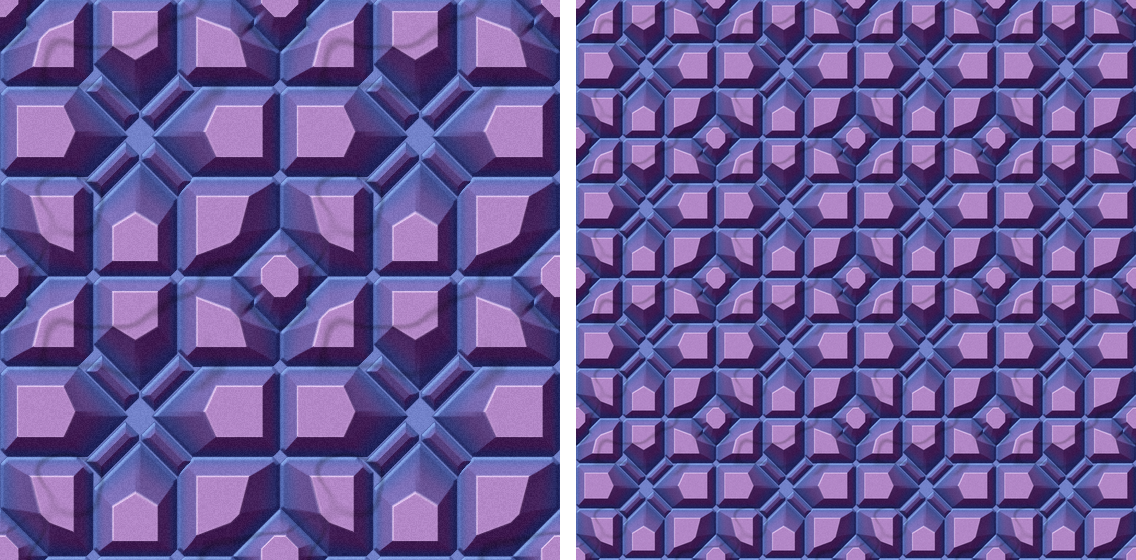
Left: one tile. Right: repeated 2 by 2.
Write a WebGL 1 fragment shader that draws this pattern.

```glsl
precision highp float;
uniform vec2 u_resolution;

const float REPEATS = 2.0;
const vec2 STAR_CENTRE = vec2(0.5, 0.513);
const vec2 SEAM_SHIFT = vec2(-0.017, 0.017);
const vec2 SEAM = vec2(0.150, 0.161);      // half widths of the cross arms
const float HEX_APEX = 0.043;
const float PENT_APEX = 0.091;
const float INSET = 0.072;                 // bevel width beside straight seams
const float PLUG = 0.026;                  // corner cut at seam junctions
const float RIM_WIDTH = 0.013;
const float RIM_HEIGHT = 0.010;
const float BEVEL_HEIGHT = 0.060;
const float LIP_HEIGHT = 0.004;
const float NORMAL_STEP = 0.004;
const float GRAIN_CELLS = 512.0;
const float GRAIN = 0.055;
const float VEIN = 0.20;
const vec2 LIGHT = vec2(-0.5, 0.87);
const vec3 PLATEAU = vec3(0.70, 0.53, 0.78);
const vec3 LIP = vec3(0.91, 0.81, 0.96);
const vec3 BEVEL_LIT = vec3(0.51, 0.46, 0.75);
const vec3 BEVEL_DARK = vec3(0.23, 0.09, 0.30);
const vec3 FOOT_LIT = vec3(0.35, 0.44, 0.73);
const vec3 FOOT_DARK = vec3(0.11, 0.13, 0.35);
const vec3 GROUND = vec3(0.45, 0.51, 0.79);
const vec3 GLINT = vec3(0.58, 0.71, 0.95);

float hash(vec2 p) {
  vec3 q = fract(p.xyx * 0.1031);
  q += dot(q, q.yzx + 33.33);
  return fract((q.x + q.y) * q.z);
}

// Value noise that wraps after a whole number of cells
float noise(vec2 p, float period) {
  vec2 i = floor(p), f = fract(p);
  f = f * f * (3.0 - 2.0 * f);
  vec2 lo = mod(i, period), hi = mod(i + 1.0, period);
  return mix(mix(hash(lo), hash(vec2(hi.x, lo.y)), f.x),
             mix(hash(vec2(lo.x, hi.y)), hash(hi), f.x), f.y);
}

// Rises from 0 on the outer edge to 1 on the plateau edge
float facet(float outer, float inner) {
  return outer / max(outer - inner, 0.001);
}

float min3(float a, float b, float c) { return min(a, min(b, c)); }

// Keeps the cell that contains the point: x = bevel progress, y = edge distance
vec2 pick(vec2 best, float bevel, float edge) {
  return edge > best.y ? vec2(bevel, edge) : best;
}

vec2 cells(vec2 p) {
  p = fract(p + 0.5) - 0.5;
  vec2 a = abs(p), c = abs(p - SEAM_SHIFT), e = 0.5 - a, s = c - SEAM;

  // Hexagons left and right of the star
  float tip = (a.x - a.y - HEX_APEX) * 0.707;
  float bevel = min3(-s.y / INSET, e.x / 0.064,
                     facet(tip, (a.x - 0.45 * c.y - 0.235) * 0.91));
  vec2 best = pick(vec2(0.0, -1.0), bevel,
                   min(min3(-s.y, e.x, tip), (e.x - s.y - PLUG) * 0.707));

  // Pentagons above and below
  tip = (a.y - a.x - PENT_APEX) * 0.707;
  bevel = min3(-s.x / INSET, e.y / 0.056,
               facet(tip, (a.y - 0.6 * c.x - 0.277) * 0.857));
  best = pick(best, bevel, min(min3(-s.x, e.y, tip), (e.y - s.x - PLUG) * 0.707));

  // Diamond, its lower sides stepped outwards
  float radius = 0.172 + 0.028 * smoothstep(-0.015, 0.015, e.y - e.x) * step(0.0, p.y);
  float side = (radius - e.x - e.y) * 0.707;
  float octagon = max(max(e.x, e.y * 0.9), (e.x + e.y) * 0.707);
  best = pick(best, facet(side, 0.064 - octagon), side);

  // Corner blocks
  bevel = min3(s.x / INSET, s.y / INSET, facet(-side, (e.x + e.y - 0.30) * 0.707));
  bevel = min3(bevel, facet(e.x, (e.x + 0.267 * e.y - 0.190) * 0.966),
               facet(e.y, (e.y + 0.385 * e.x - 0.192) * 0.933));
  float cut = min3(s.x + s.y - 0.057, e.x + s.y - PLUG, e.y + s.x - PLUG) * 0.707;
  best = pick(best, bevel, min3(min(s.x, s.y), min(e.x, e.y), min(cut, -side)));

  // Diagonal bars
  float along = (a.x + a.y) * 0.707;
  float across = 0.041 - abs((a.y - a.x) * 0.707 - 0.017);
  float bar = min(min3(across, along - 0.05, 0.252 - along), a.x - 0.004);
  return pick(best, 0.5 * min(bar / 0.028, 1.0), bar);
}

float height(vec2 p) {
  vec2 cell = cells(p);
  float body = RIM_HEIGHT + BEVEL_HEIGHT * min(cell.x, 1.0)
             + LIP_HEIGHT * smoothstep(0.92, 1.0, cell.x);
  return body * smoothstep(0.0, RIM_WIDTH, cell.y);
}

void main() {
  vec2 uv = gl_FragCoord.xy / u_resolution;
  vec2 tile = uv * REPEATS, p = tile - STAR_CENTRE, d = vec2(NORMAL_STEP, 0.0);
  vec2 cell = cells(p);

  // Relief lighting
  vec2 slope = vec2(height(p - d.xy) - height(p + d.xy),
                    height(p - d.yx) - height(p + d.yx)) / (2.0 * NORMAL_STEP);
  float tone = dot(slope, LIGHT) / sqrt(1.0 + dot(slope, slope));
  float lit = smoothstep(-0.5, 0.62, tone);
  float rise = smoothstep(0.0, 0.65, cell.x);
  vec3 color = mix(mix(FOOT_DARK, FOOT_LIT, lit), mix(BEVEL_DARK, BEVEL_LIT, lit), rise);

  // Ground, rim glints and plateaus
  float rim = 1.0 - smoothstep(0.004, 0.018, cell.y);
  color = mix(color, GROUND, (1.0 - smoothstep(-0.004, 0.003, cell.y)) * smoothstep(-0.35, 0.0, tone));
  color = mix(color, GLINT, 0.8 * rim * smoothstep(0.35, 0.8, tone));
  color = mix(color, PLATEAU, smoothstep(0.95, 1.0, cell.x));
  float lip = smoothstep(0.90, 0.98, cell.x) * (1.0 - smoothstep(1.0, 1.06, cell.x));
  color = mix(color, LIP, lip * (0.12 + 0.75 * smoothstep(0.0, 0.5, tone)));

  // Smoky veins and fine grain
  float field = 0.7 * noise(tile * 4.0, 4.0) + 0.3 * noise(tile * 9.0, 9.0);
  float vein = 1.0 - smoothstep(0.0, 0.055, abs(field - 0.5));
  color *= 1.0 - VEIN * vein * smoothstep(0.2, 0.7, noise(tile * 5.0 + 2.0, 5.0));
  color += GRAIN * (hash(floor(uv * GRAIN_CELLS)) - 0.5);
  gl_FragColor = vec4(color, 1.0);
}
```
